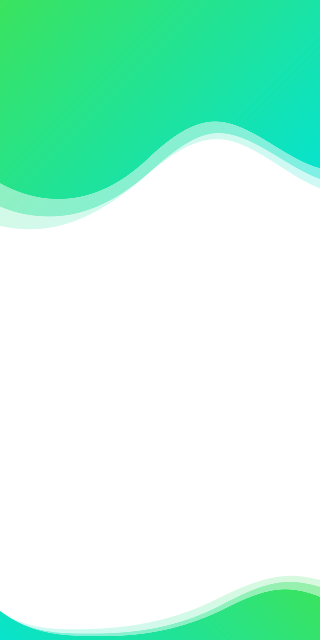
Write a Shadertoy shader that draws this background.

```glsl
// Cubic Hermite span; each end is (x, height, slope)
float span(float x, vec3 a, vec3 b) {
    float w = b.x - a.x;
    float t = clamp((x - a.x) / w, 0.0, 1.0);
    float s = 1.0 - t;
    return mix(a.y, b.y, t * t * (3.0 - 2.0 * t)) + w * t * s * (s * a.z - t * b.z);
}

// Wave height through a trough, a rise and a crest; ends are (height, slope)
float wave(float x, vec2 start, vec2 trough, vec3 rise, vec2 crest, vec2 end) {
    vec3 low = vec3(trough, 0.0);
    vec3 high = vec3(crest, 0.0);
    if (x < low.x) return span(x, vec3(0.0, start), low);
    if (x < rise.x) return span(x, low, rise);
    if (x < high.x) return span(x, rise, high);
    return span(x, high, vec3(1.0, end));
}

// Antialiased coverage of the positive side
float fill(float d) {
    return clamp(0.5 + d / length(vec2(dFdx(d), dFdy(d))), 0.0, 1.0);
}

// Solid body with two translucent fringes
float layers(float solid, float middle, float outer) {
    return max(fill(solid), max(0.52 * fill(middle), 0.2 * fill(outer)));
}

void mainImage(out vec4 fragColor, in vec2 fragCoord) {
    vec2 uv = fragCoord / iResolution.xy;
    float x = uv.x;
    float y = uv.y;
    vec3 green = vec3(0.23, 0.89, 0.37);
    vec3 cyan = vec3(0.03, 0.89, 0.80);

    // Upper waves
    float top = layers(
        y - wave(x, vec2(0.7135, -0.275), vec2(0.182, 0.6888), vec3(0.464, 0.7526, 0.475),
                 vec2(0.672, 0.8099), vec2(0.737, -0.125)),
        y - wave(x, vec2(0.6771, -0.22), vec2(0.156, 0.6615), vec3(0.464, 0.7292, 0.44),
                 vec2(0.682, 0.7917), vec2(0.7201, -0.175)),
        y - wave(x, vec2(0.6471, -0.125), vec2(0.099, 0.6419), vec3(0.456, 0.7253, 0.435),
                 vec2(0.677, 0.7826), vec2(0.7057, -0.19)));

    // Lower waves
    float bottom = layers(
        wave(x, vec2(0.0456, -0.375), vec2(0.333, 0.0065), vec3(0.703, 0.0495, 0.25),
             vec2(0.891, 0.0794), vec2(0.0677, -0.2)) - y,
        wave(x, vec2(0.0456, -0.375), vec2(0.292, 0.0104), vec3(0.690, 0.0547, 0.26),
             vec2(0.904, 0.0911), vec2(0.0833, -0.15)) - y,
        wave(x, vec2(0.0456, -0.35), vec2(0.240, 0.0169), vec3(0.677, 0.0638, 0.25),
             vec2(0.911, 0.1003), vec2(0.0938, -0.125)) - y);

    // Diagonal gradients over white
    vec3 topColor = mix(green, cyan, clamp((x + 2.0 * (1.0 - y)) / 1.52, 0.0, 1.0));
    vec3 bottomColor = mix(cyan, green, clamp((x + 2.0 * y) / 1.15, 0.0, 1.0));
    vec3 color = mix(vec3(1.0), topColor, top);
    color = mix(color, bottomColor, bottom);
    fragColor = vec4(color, 1.0);
}
```
